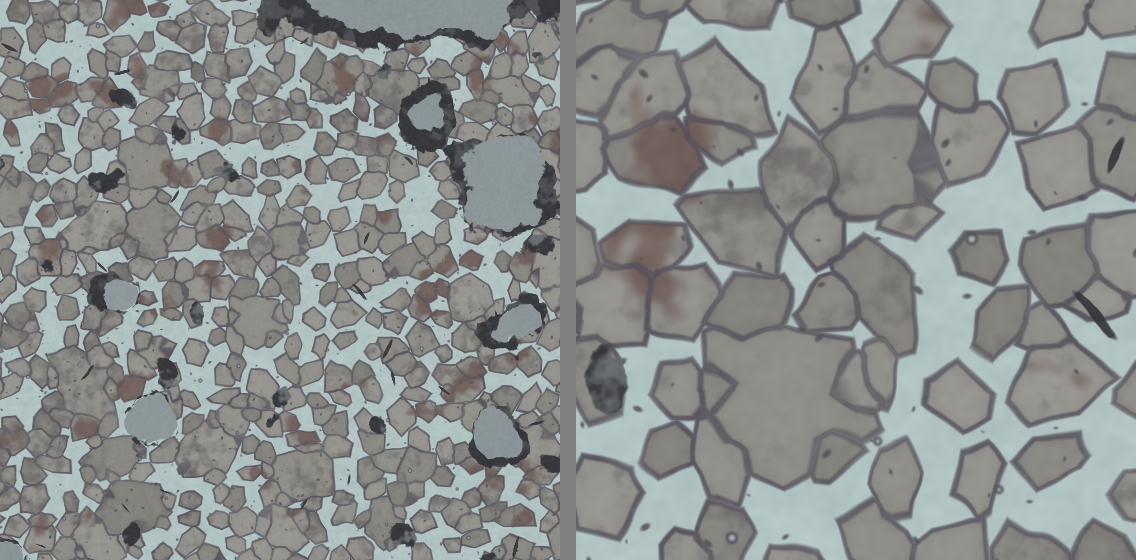
Left, the full canvas; right, a detail of the centre.
Reproduce this texture procedurally as a WebGL 1 fragment shader.

```glsl
precision highp float;

uniform vec2 u_resolution;

const vec3 BINDER = vec3(0.69, 0.765, 0.76);
const vec3 GRAIN_PALE = vec3(0.595, 0.592, 0.572);
const vec3 GRAIN_DULL = vec3(0.515, 0.51, 0.49);
const vec3 GRAIN_DIRT = vec3(0.41, 0.395, 0.395);
const vec3 OUTLINE = vec3(0.33, 0.31, 0.35);
const vec3 RUST = vec3(0.43, 0.35, 0.33);
const vec3 PORE = vec3(0.55, 0.59, 0.605);
const vec3 SOOT = vec3(0.20, 0.20, 0.22);
const vec3 ASH = vec3(0.40, 0.42, 0.43);

float hash(vec2 p) {
  vec3 q = fract(p.xyx * vec3(0.1031, 0.1030, 0.0973));
  q += dot(q, q.yzx + 33.33);
  return fract((q.x + q.y) * q.z);
}

vec2 hash2(vec2 p) {
  return vec2(hash(p + 17.3), hash(p + 71.9));
}

float noise(vec2 p) {
  vec2 i = floor(p);
  vec2 f = fract(p);
  f = f * f * (3.0 - 2.0 * f);
  return mix(mix(hash(i), hash(i + vec2(1.0, 0.0)), f.x),
             mix(hash(i + vec2(0.0, 1.0)), hash(i + 1.0), f.x), f.y);
}

float fbm(vec2 p) {
  float sum = 0.0;
  float amplitude = 0.533;
  for (int i = 0; i < 4; i++) {
    sum += amplitude * noise(p);
    p = mat2(1.6, 1.2, -1.2, 1.6) * p + 9.7;
    amplitude *= 0.5;
  }
  return sum;
}

vec2 rotate(vec2 p, float angle) {
  float c = cos(angle);
  float s = sin(angle);
  return vec2(c * p.x - s * p.y, s * p.x + c * p.y);
}

// Distance to a random convex six-sided crystal
float crystal(vec2 p, float radius, vec2 id) {
  float d = -1.0;
  for (int i = 0; i < 6; i++) {
    vec2 r = hash2(id + float(i) * 5.17);
    float angle = (float(i) + 0.6 * (r.x - 0.5)) * 1.0472;
    d = max(d, dot(p, vec2(cos(angle), sin(angle))) - radius * mix(0.78, 1.15, r.y));
  }
  return max(d, length(p) - 1.05);
}

// Keeps nearest distance, second distance and id of the packed crystals
void packGrains(vec2 uv, float cells, float chance, vec2 radii, inout vec3 nearest) {
  vec2 p = uv * cells;
  for (int y = -1; y <= 1; y++) {
    for (int x = -1; x <= 1; x++) {
      vec2 id = floor(p) + vec2(float(x), float(y)) + cells * 3.0;
      if (hash(id + 4.1) > chance) continue;
      vec2 q = p + cells * 3.0 - id - mix(vec2(0.12), vec2(0.88), hash2(id));
      vec2 shape = hash2(id + 41.0);
      float stretch = mix(1.0, 1.3, shape.x);
      q = rotate(q, 6.283 * shape.y) * vec2(1.0 / stretch, stretch);
      float d = crystal(q, mix(radii.x, radii.y, hash(id + 8.6)), id) / cells;
      if (d < nearest.x) nearest = vec3(d, nearest.x, hash(id + 2.7));
      else nearest.y = min(nearest.y, d);
    }
  }
}

// Distance to the nearest of many randomly turned ellipses
float scatter(vec2 uv, float cells, float chance, vec2 radii, float stretch) {
  vec2 p = uv * cells;
  float d = 1.0;
  for (int y = -1; y <= 1; y++) {
    for (int x = -1; x <= 1; x++) {
      vec2 id = floor(p) + vec2(float(x), float(y)) + cells * 7.0;
      if (hash(id + 6.4) > chance) continue;
      vec2 q = rotate(p + cells * 7.0 - id - hash2(id), 6.283 * hash(id + 3.3));
      q *= vec2(1.0 / stretch, stretch);
      d = min(d, length(q) - mix(radii.x, radii.y, hash(id + 9.2)));
    }
  }
  return d / cells;
}

float cover(float d, float softness) {
  return 1.0 - smoothstep(-softness, softness, d);
}

void main() {
  vec2 uv = gl_FragCoord.xy / u_resolution.y;
  float soft = max(0.0013, 0.8 / u_resolution.y);
  float fine = fbm(uv * 75.0);
  float broad = fbm(uv * 9.0);

  // Crystals in a bright binder
  vec2 bent = uv + 0.004 * (vec2(noise(uv * 60.0), noise(uv * 60.0 + 31.0)) - 0.5);
  vec3 nearest = vec3(1.0, 1.0, 0.0);
  packGrains(bent, 22.0, 0.97, vec2(0.32, 0.60), nearest);
  packGrains(bent, 9.0, 0.5, vec2(0.25, 0.50), nearest);
  float edge = min(-nearest.x, 0.5 * (nearest.y - nearest.x));
  vec3 grain = mix(GRAIN_PALE, GRAIN_DULL, nearest.z * nearest.z);
  float dirt = smoothstep(0.48, 0.75, 0.55 * broad + 0.45 * fine);
  grain = mix(grain, GRAIN_DIRT, 0.75 * dirt);
  grain = mix(grain, RUST, 0.8 * smoothstep(0.66, 0.76, fbm(uv * 13.0 + 50.0)));
  grain *= 1.0 - 0.08 * exp(-max(edge, 0.0) / 0.004);
  vec3 color = mix(BINDER + 0.05 * (fine - 0.5), grain, cover(-edge, soft));
  float line = 1.0 - smoothstep(0.0005, 0.0027, abs(edge));
  color = mix(color, OUTLINE, line * mix(0.55, 0.95, noise(uv * 35.0)));

  // Specks, slivers and ringed pits
  float speck = scatter(uv, 40.0, 0.45, vec2(0.02, 0.10), 1.3);
  color = mix(color, OUTLINE, 0.85 * cover(speck, soft));
  float sliver = scatter(bent, 9.0, 0.35, vec2(0.03, 0.075), 2.4);
  color = mix(color, SOOT, 0.9 * cover(sliver + 0.006 * (fine - 0.5), soft));
  float pit = scatter(uv, 13.0, 0.25, vec2(0.03, 0.05), 1.0);
  color = mix(color, OUTLINE, 0.8 * cover(pit, soft));
  color = mix(color, BINDER, 0.8 * cover(pit + 0.002, soft));

  // Sooty blotches
  vec3 soot = mix(SOOT, ASH, smoothstep(0.48, 0.68, fbm(uv * 45.0 + 12.0)));
  float blotch = scatter(uv, 8.0, 0.32, vec2(0.08, 0.19), 1.2);
  blotch += 0.03 * (fbm(uv * 42.0) - 0.5) + 0.012 * (fine - 0.5);
  color = mix(color, soot, 0.94 * cover(blotch, 0.002));

  // Smooth grey pores with ragged dark rims
  float pore = scatter(uv, 3.3, 0.5, vec2(0.10, 0.20), 1.1);
  float topCavity = length((uv - vec2(0.74, 1.03)) * vec2(0.4, 1.0)) - 0.10;
  float sideCavity = length((uv - vec2(0.90, 0.68)) * vec2(0.9, 1.0)) - 0.075;
  pore = min(pore, min(topCavity, sideCavity));
  pore += 0.07 * (fbm(uv * 15.0) - 0.5);
  color = mix(color, PORE + 0.03 * (broad - 0.5), cover(pore, soft));
  float thickness = 0.015 * smoothstep(0.25, 0.7, noise(uv * 12.0 + 5.0));
  float rim = abs(pore - 0.004) - thickness + 0.018 * (fine - 0.5);
  color = mix(color, mix(SOOT, soot, 0.5), 0.95 * cover(rim, 0.0018));

  color += 0.025 * (noise(uv * 210.0) - 0.5);
  gl_FragColor = vec4(color, 1.0);
}
```
